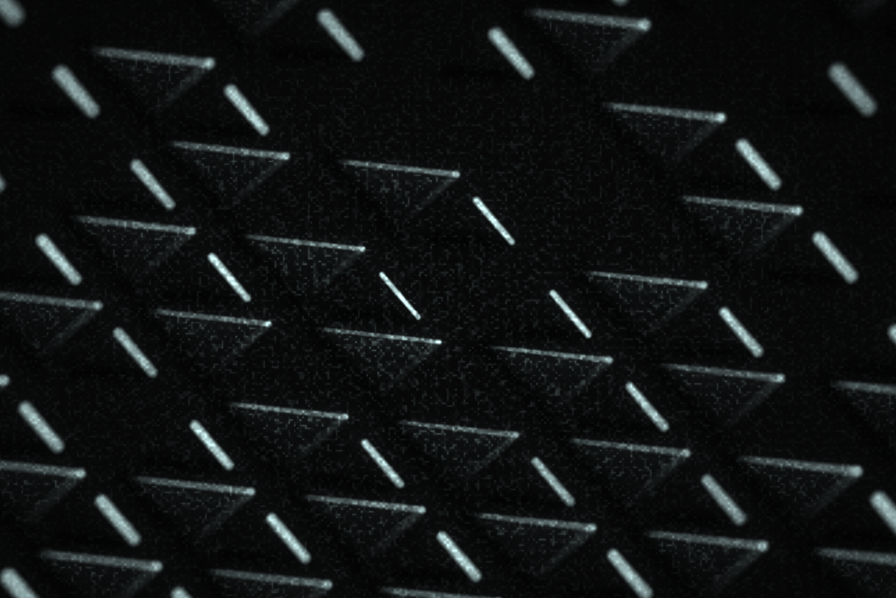
A WebGL 2 fragment shader for this pattern:

```glsl
#version 300 es
precision highp float;

uniform vec2 u_resolution;
out vec4 fragColor;

// Lattice of raised triangles, in canvas heights
const vec2 ORIGIN = vec2(0.420, 0.178);
const mat2 LATTICE = mat2(0.2852, -0.0303, 0.1572, 0.125);

// Shape of one cell, relative to its lattice point
const vec2 RIDGE_TIP = vec2(0.0);
const vec2 RIDGE_LEFT = vec2(-0.208, 0.023);
const vec2 RIDGE_FOOT = vec2(-0.104, -0.092);
const vec2 SLASH_TOP = vec2(0.030, -0.040);
const vec2 SLASH_END = vec2(0.095, -0.116);
const vec2 SLASH_HEEL = vec2(-0.040, -0.108);

// Lens and light
const vec2 FOCUS = vec2(0.72, 0.50);
const vec2 FOCUS_SCALE = vec2(0.6, 1.0);
const float LOWER_FOCUS_SCALE = 0.75;
const float GRAIN_SCALE = 215.0;
const float RIDGE_LIGHT = 0.55;
const float TIP_LIGHT = 0.24;
const float SLASH_LIGHT = 1.0;
const float FACE_LIGHT = 0.085;
const vec3 RUBBER = vec3(0.026, 0.027, 0.029);
const vec3 GLINT = vec3(0.85, 1.0, 1.0);

// Bare strips, from cell to cell, where the relief is left out
const float STRIP_RADIUS = 0.4;
const vec4 RIDGE_GAPS[9] = vec4[9](
    vec4(0, 3, 0, 4), vec4(-2, 5, -2, 6), vec4(-2, 5, -1, 5), vec4(0, 6, 2, 4), vec4(2, 3, 2, 4),
    vec4(-3, 3, -3, 4), vec4(-4, 5, -4, 6), vec4(-1, 1, -1, 1), vec4(0, 6, 1, 6));
const vec4 SLASH_GAPS[6] = vec4[6](
    vec4(-1, 2, 0, 2), vec4(2, 2, 3, 0), vec4(-2, 4, -2, 5),
    vec4(-1, 5, -1, 7), vec4(0, 4, -1, 5), vec4(-4, 6, -4, 7));

float hash(vec2 p) {
    return fract(sin(dot(p, vec2(127.1, 311.7))) * 43758.5453);
}

float noise(vec2 p) {
    vec2 i = floor(p), f = fract(p);
    f = f * f * (3.0 - 2.0 * f);
    return mix(mix(hash(i), hash(i + vec2(1, 0)), f.x),
               mix(hash(i + vec2(0, 1)), hash(i + vec2(1, 1)), f.x), f.y);
}

float along(vec2 p, vec2 a, vec2 b) {
    vec2 ab = b - a;
    return clamp(dot(p - a, ab) / max(dot(ab, ab), 1e-5), 0.0, 1.0);
}

float segment(vec2 p, vec2 a, vec2 b) {
    return length(p - mix(a, b, along(p, a, b)));
}

// Signed distance to a line, positive on its left
float side(vec2 p, vec2 a, vec2 b) {
    vec2 d = normalize(b - a);
    return dot(p - a, vec2(-d.y, d.x));
}

// Soft streak with a bright core
float streak(float dist, float halfWidth) {
    float outer = halfWidth * 1.4 + 0.5 / u_resolution.y;
    return 1.0 - smoothstep(halfWidth * 0.25, outer, dist);
}

bool inGap(vec2 cell, vec4 gap) {
    return segment(cell, gap.xy, gap.zw) < STRIP_RADIUS;
}

void main() {
    vec2 p = gl_FragCoord.xy / u_resolution.y;
    vec2 offset = (p - FOCUS) * FOCUS_SCALE;
    if (offset.y < 0.0) offset.y *= LOWER_FOCUS_SCALE;
    float blur = length(offset);
    float sharpness = exp(-6.0 * blur * blur);
    float slashWidth = 0.0036 + 0.010 * blur + 0.020 * blur * blur;
    float ridgeWidth = 0.0034 + 0.005 * blur + 0.014 * blur * blur;

    // Rough rubber with glittering specks
    float grain = noise(p * GRAIN_SCALE);
    float sparkle = pow(grain, 4.0);
    float rough = mix(1.0, 0.5 + grain, 0.3 + 0.7 * sharpness);
    float light = sparkle * (0.01 + 0.14 * sharpness);
    float shade = 1.0;
    vec2 nearest = round(inverse(LATTICE) * (p - ORIGIN));

    for (int y = -1; y <= 1; y++)
    for (int x = -1; x <= 1; x++) {
        vec2 cell = nearest + vec2(x, y);
        vec2 q = p - ORIGIN - LATTICE * cell;
        float vary = 0.8 + 0.3 * hash(cell + 7.0);
        bool hasRidge = true, hasSlash = true;
        for (int k = 0; k < 9; k++) hasRidge = hasRidge && !inGap(cell, RIDGE_GAPS[k]);
        for (int k = 0; k < 6; k++) hasSlash = hasSlash && !inGap(cell, SLASH_GAPS[k]);

        if (hasRidge) {
            // Lit top edge, widening toward a rounded tip
            float t = along(q, RIDGE_LEFT, RIDGE_TIP);
            float edge = segment(q, RIDGE_LEFT, RIDGE_TIP);
            float fade = smoothstep(0.0, 0.2, t) * (0.7 + 0.3 * t) / (1.0 + 1.8 * blur);
            light += RIDGE_LIGHT * vary * fade * rough * streak(edge, ridgeWidth * (0.75 + 0.25 * t));
            light += TIP_LIGHT * vary * streak(length(q), ridgeWidth * 1.15) / (1.0 + blur);
            light += 0.05 * fade * exp(-edge / 0.012);

            // Grainy face, faint lower edge and shaded left flank
            float top = side(q, RIDGE_TIP, RIDGE_LEFT);
            float inside = min(top, min(side(q, RIDGE_LEFT, RIDGE_FOOT), side(q, RIDGE_FOOT, RIDGE_TIP)));
            float face = smoothstep(-ridgeWidth, 0.012 + ridgeWidth, inside);
            float slope = 0.25 + exp(-max(top, 0.0) / 0.03);
            light += FACE_LIGHT * face * slope * (0.45 + 2.4 * sparkle) / (1.0 + blur);
            float lower = segment(q, RIDGE_FOOT, RIDGE_TIP);
            float lowerFade = 1.0 - along(q, RIDGE_TIP, RIDGE_FOOT);
            light += 0.12 * rough * lowerFade * streak(lower, ridgeWidth + 0.002);
            shade *= 1.0 - 0.5 * exp(-pow(segment(q, RIDGE_LEFT, RIDGE_FOOT) / 0.020, 2.0));
        }
        if (hasSlash) {
            // Bright slanted edge, its halo and the dark foot below
            vec2 inset = normalize(SLASH_END - SLASH_TOP) * slashWidth * 0.8;
            float edge = segment(q, SLASH_TOP + inset, SLASH_END - inset);
            float peak = SLASH_LIGHT * vary / (1.0 + 1.4 * blur);
            light += peak * mix(1.0, rough, 0.5) * streak(edge, slashWidth);
            light += 0.045 * exp(-edge / 0.013);
            shade *= 1.0 - 0.6 * exp(-pow(segment(q, SLASH_HEEL, SLASH_END) / 0.014, 2.0));
        }
    }

    float corners = 1.0 - 0.25 * smoothstep(0.3, 0.7, blur);
    vec3 color = RUBBER * shade * corners + GLINT * light * mix(0.7, 1.0, shade);
    fragColor = vec4(min(color, vec3(1.0)), 1.0);
}
```
